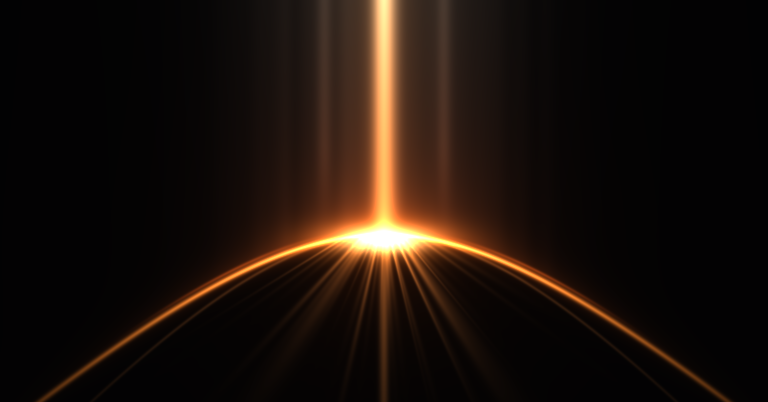
This background is drawn by a WebGL 1 fragment shader. Its source:

```glsl
precision highp float;
// A beam of light falls on the crest of a dark dome with a burning rim.
// The dome is a hyperbola; beam, haze, rim and scattered rays are soft
// Gaussian and exponential falloffs added together in units of canvas height.

uniform vec2 u_resolution;

#define CREST_Y 0.416
#define CREST_RADIUS 0.483
#define FLANK_SLOPE_SQ 0.784
#define BEAM_WIDTH 0.027
#define HAZE_WIDTH 0.27
#define RIM_WIDTH 0.007
#define RAY_SOURCE_Y 0.47
#define RAY_SPREAD 1.15
#define RAY_COUNT 26

const vec3 NIGHT = vec3(0.008, 0.007, 0.010);
const vec3 EMBER = vec3(0.80, 0.30, 0.06);
const vec3 ORANGE = vec3(0.98, 0.52, 0.14);
const vec3 AMBER = vec3(0.80, 0.46, 0.20);
const vec3 PALE = vec3(1.00, 0.90, 0.68);
const vec3 SMOKE_LOW = vec3(0.20, 0.10, 0.06);
const vec3 SMOKE_HIGH = vec3(0.18, 0.145, 0.12);

float hash(float n) {
    return fract(sin(n * 127.1) * 43758.5453);
}

float noise(float x) {
    float f = fract(x);
    return mix(hash(floor(x)), hash(floor(x) + 1.0), f * f * (3.0 - 2.0 * f));
}

float gauss(float d, float width) {
    return exp(-d * d / (width * width));
}

// Drop of the dome below its crest
float sag(float x) {
    return sqrt(CREST_RADIUS * CREST_RADIUS + FLANK_SLOPE_SQ * x * x) - CREST_RADIUS;
}

// Approximate signed distance to the dome, its drop scaled by steepness
float domeDistance(vec2 p, float steepness) {
    float slope = steepness * FLANK_SLOPE_SQ * p.x / (sag(p.x) + CREST_RADIUS);
    return (p.y - CREST_Y + steepness * sag(p.x)) / sqrt(1.0 + slope * slope);
}

// Beam, haze and faint vertical streaks above the dome
vec3 sky(vec2 p) {
    float height = clamp((p.y - CREST_Y) / (1.0 - CREST_Y), 0.0, 1.0);
    float side = abs(p.x);
    float streaks = 0.75 + 0.5 * noise(p.x * 32.0 + 7.0);
    vec3 smoke = mix(SMOKE_LOW, SMOKE_HIGH, height);
    vec3 col = smoke * gauss(p.x, HAZE_WIDTH) * streaks;
    col += smoke * 0.2 * exp(-side / 0.3);
    col += smoke * 0.5 * gauss(side - 0.148, 0.018) * smoothstep(0.0, 0.4, height);
    col += mix(EMBER, AMBER, 0.5 + 0.4 * height) * 0.36 * exp(-side / 0.055);
    vec3 core = mix(AMBER, PALE, 0.1 + 0.55 * height * height);
    return col + core * 0.85 * gauss(p.x, BEAM_WIDTH);
}

// Rays fanning down inside the dome
vec3 rays(vec2 p) {
    vec2 q = vec2(p.x, RAY_SOURCE_Y - p.y);
    float r = length(q);
    float angle = atan(q.x, q.y);
    float light = 0.0;
    for (int i = 0; i < RAY_COUNT; i++) {
        float n = float(i);
        float lane = (n + hash(n + 3.0)) / float(RAY_COUNT) * 2.0 - 1.0;
        float width = 0.0025 + 0.022 * r * hash(n + 41.0);
        float reach = 0.05 + 0.07 * hash(n + 83.0);
        light += gauss((angle - lane * RAY_SPREAD) * r, width) * exp(-r / reach)
               * (0.5 + hash(n + 19.0));
    }
    vec3 col = AMBER * 1.5 * light;
    col += AMBER * 0.75 * gauss(abs(angle) - 0.6, 0.06) * exp(-r / 0.17);
    col += AMBER * 0.75 * gauss(p.x, 0.011) * exp(-r / 0.42);
    return col + EMBER * 0.7 * exp(-r / 0.09) + EMBER * 0.06 * exp(-r / 0.3);
}

void main() {
    vec2 p = (gl_FragCoord.xy - vec2(0.5 * u_resolution.x, 0.0)) / u_resolution.y;
    float side = abs(p.x);
    float d = domeDistance(p, 1.0);
    float fade = gauss(side, 0.75);
    vec2 crest = p - vec2(0.0, CREST_Y - 0.012);

    // Sky outside, rays inside
    vec3 col = NIGHT + mix(rays(p), sky(p), smoothstep(-0.006, 0.006, d));

    // Glow hugging the rim and the crest
    float falloff = d > 0.0 ? 0.032 : 0.016;
    col += EMBER * 0.5 * exp(-abs(d) / falloff) * gauss(side, 0.5);
    col += EMBER * 0.65 * exp(-length(crest * vec2(0.75, 1.0)) / 0.085)
         * smoothstep(-0.03, 0.01, d);

    // Rim, its hot thread, outer fringe and fainter inner arc
    col += ORANGE * fade * gauss(d, RIM_WIDTH);
    col += PALE * 0.45 * gauss(d, 0.004) * gauss(side, 0.38);
    col += EMBER * 0.4 * gauss(d - 0.014, 0.004) * gauss(side - 0.38, 0.16);
    col += AMBER * 0.32 * gauss(domeDistance(p, 1.29), 0.004)
         * gauss(side, 0.62) * smoothstep(0.05, 0.25, side);

    // White-hot crest
    col += PALE * 1.6 * gauss(length(crest / vec2(0.085, 0.026)), 1.0);
    col += ORANGE * 0.6 * gauss(length(crest / vec2(0.16, 0.045)), 1.0);

    gl_FragColor = vec4(clamp(col, 0.0, 1.0), 1.0);
}
```
